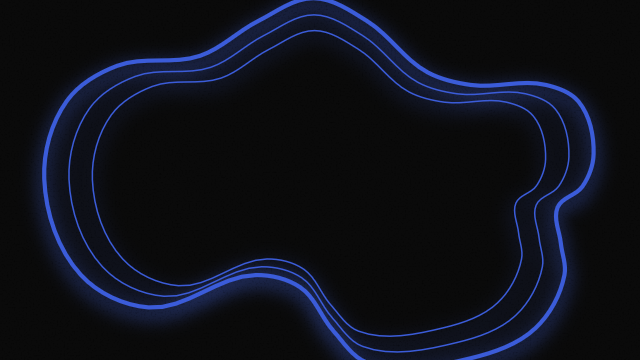
Write a Shadertoy shader that draws this background.

```glsl
// Three nested neon outlines of one smooth closed blob on a near-black ground.
// A Hermite spline through 24 knots is walked in short chords; the nearest chord
// gives each outline its stroke, and a lowered copy gives its soft blue glow.

const int KNOT_COUNT = 24;
const vec2 KNOTS[KNOT_COUNT] = vec2[KNOT_COUNT](
    vec2(-.764, .012), vec2(-.701, .229), vec2(-.562, .326), vec2(-.331, .354),
    vec2(-.169, .451), vec2(-.016, .514), vec2(.132, .451), vec2(.301, .308),
    vec2(.421, .273), vec2(.630, .273), vec2(.720, .227), vec2(.762, .081),
    vec2(.731, -.009), vec2(.662, -.067), vec2(.671, -.167), vec2(.681, -.255),
    vec2(.600, -.403), vec2(.421, -.486), vec2(.132, -.498), vec2(.039, -.410),
    vec2(-.053, -.289), vec2(-.176, -.255), vec2(-.474, -.345), vec2(-.662, -.255));

vec2 knot(int i) {
    return KNOTS[(i + KNOT_COUNT) % KNOT_COUNT];
}

// Unit direction halfway between the two chords that meet at a knot
vec2 tangentAt(int i) {
    vec2 k = knot(i);
    return normalize(normalize(k - knot(i - 1)) + normalize(knot(i + 1) - k));
}

vec2 hermite(vec2 a, vec2 b, vec2 ta, vec2 tb, float t) {
    float s = 1.0 - t;
    return a * s * s * (1.0 + 2.0 * t) + b * t * t * (1.0 + 2.0 * s)
         + ta * t * s * s - tb * t * t * s;
}

float segmentDistSq(vec2 p, vec2 a, vec2 b) {
    vec2 ap = p - a, ab = b - a;
    vec2 gap = ap - ab * clamp(dot(ap, ab) / dot(ab, ab), 0.0, 1.0);
    return dot(gap, gap);
}

vec2 gradientHash(vec2 cell) {
    vec3 q = fract(cell.xyx * vec3(.1031, .1030, .0973));
    q += dot(q, q.yzx + 33.33);
    return fract((q.xx + q.yz) * q.zy) * 2.0 - 1.0;
}

float gradientNoise(vec2 p) {
    vec2 i = floor(p), f = fract(p);
    vec2 u = f * f * (3.0 - 2.0 * f), e = vec2(1, 0);
    float low = mix(dot(gradientHash(i), f), dot(gradientHash(i + e), f - e), u.x);
    float high = mix(dot(gradientHash(i + e.yx), f - e.yx),
                     dot(gradientHash(i + 1.0), f - 1.0), u.x);
    return mix(low, high, u.y);
}

void mainImage(out vec4 fragColor, in vec2 fragCoord) {
    float pixel = 1.0 / iResolution.y;
    vec2 p = (fragCoord - 0.5 * iResolution.xy) * pixel + vec2(.002, .009);
    vec2 glowPoint = p + vec2(0, .018);
    vec3 scale = vec3(1.0, .91, .825);

    // Squared distances to the outer, middle and inner outlines
    vec3 strokeSq = vec3(9), glowSq = vec3(9);
    for (int i = 0; i < KNOT_COUNT; i++) {
        vec2 a = knot(i), b = knot(i + 1);
        float span = length(b - a);
        vec2 ta = tangentAt(i) * span, tb = tangentAt(i + 1) * span;
        vec2 from = a;
        for (int j = 1; j <= 8; j++) {
            vec2 to = hermite(a, b, ta, tb, float(j) / 8.0);
            for (int k = 0; k < 3; k++) {
                vec2 start = from * scale[k], end = to * scale[k];
                strokeSq[k] = min(strokeSq[k], segmentDistSq(p, start, end));
                glowSq[k] = min(glowSq[k], segmentDistSq(glowPoint, start, end));
            }
            from = to;
        }
    }

    // Dark ground with fine grain
    vec3 blue = vec3(.23, .36, .85);
    float grain = gradientNoise(fragCoord * pixel * 210.0);
    vec3 color = vec3(.039) - .025 * max(grain, 0.0);

    // Glow, widest around the thick outer stroke
    float glow = dot(exp(-glowSq / (2.0 * .026 * .026)), vec3(.21, .065, .065));
    color += blue * glow * (1.0 - .3 * max(grain, 0.0));

    // Crisp strokes
    vec3 cover = clamp((vec3(.0058, .0021, .0021) - sqrt(strokeSq)) / pixel + 0.5, 0.0, 1.0);
    color = mix(color, blue, max(cover.x, max(cover.y, cover.z)));
    fragColor = vec4(color, 1.0);
}
```
